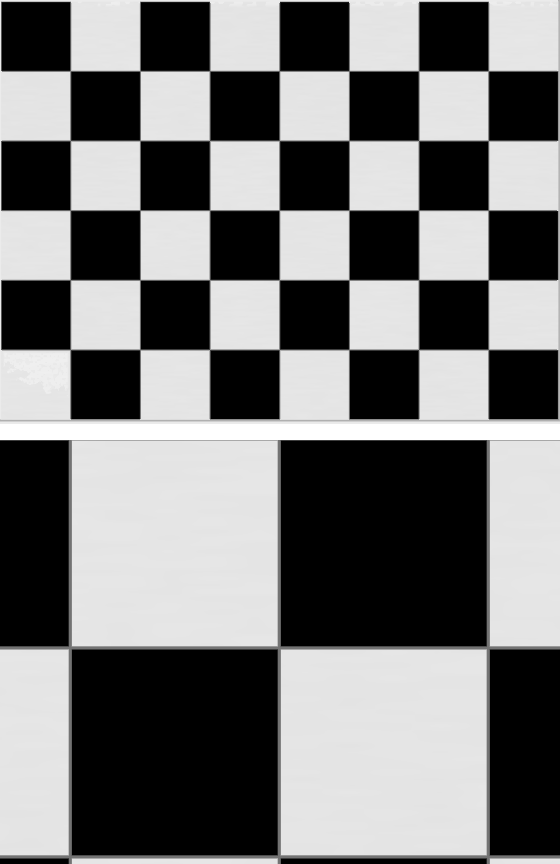
Top, the full canvas; bottom, a detail of the centre.
Write a Shadertoy shader that draws this pattern.

```glsl
// Checkerboard of 8 by 6 squares, black and pale grey, on a light backing sheet.
// Cell parity picks the tone; thin grey seams, a faint horizontal grain, a ragged
// bright patch in the lower left square and a soft rim shadow come from noise and distances.

#define GRID vec2(8.0, 6.0)
#define CELL 0.1643
#define BOARD_ORIGIN vec2(0.0026, 0.0103)
#define SEAM_WIDTH 0.0025
#define SEAM_TONE 0.45
#define PALE_TONE 0.896
#define BACKING_TONE 0.92
#define GRAIN_AMOUNT 0.022
#define PATCH_GAIN 0.035
#define SHADOW_TONE 0.68
#define SHADOW_SIZE 0.0035

float hash(vec2 p) {
    vec3 q = fract(vec3(p.xyx) * 0.1031);
    q += dot(q, q.yzx + 33.33);
    return fract((q.x + q.y) * q.z);
}

float valueNoise(vec2 p) {
    vec2 i = floor(p), f = fract(p);
    f = f * f * (3.0 - 2.0 * f);
    float low = mix(hash(i), hash(i + vec2(1.0, 0.0)), f.x);
    float high = mix(hash(i + vec2(0.0, 1.0)), hash(i + vec2(1.0, 1.0)), f.x);
    return mix(low, high, f.y);
}

float fractalNoise(vec2 p) {
    float sum = 0.0, amp = 0.5;
    for (int i = 0; i < 4; i++) {
        sum += amp * valueNoise(p);
        p = p * 2.03 + 17.0;
        amp *= 0.5;
    }
    return sum;
}

// Brushed grain, stretched along x, with a slight offset per square
float paleSurface(vec2 uv, vec2 cell) {
    float streaks = valueNoise(uv * vec2(28.0, 190.0)) - 0.5;
    float clouds = fractalNoise(uv * vec2(9.0, 14.0)) - 0.47;
    float offset = hash(cell + 5.0) - 0.5;
    return PALE_TONE + GRAIN_AMOUNT * (0.45 * streaks + 0.5 * clouds + 0.25 * offset);
}

// Worn bright area with a crumbled lower edge, in square coordinates
float wornPatch(vec2 p) {
    float lowerEdge = mix(0.74, 0.42, smoothstep(0.0, 0.75, p.x));
    float ragged = lowerEdge + 0.5 * (fractalNoise(p * 9.0) - 0.47);
    float body = smoothstep(-0.02, 0.02, p.y - ragged);
    float inset = smoothstep(0.02, 0.06, min(min(p.x, 1.0 - p.x), 1.0 - p.y));
    float crumbs = smoothstep(0.25, 0.4, valueNoise(p * 34.0));
    return body * inset * mix(0.5, 1.0, crumbs);
}

// Backing sheet with a shadow beyond the right and bottom board edges
float backing(vec2 uv, vec2 boardMax) {
    float right = uv.x - boardMax.x;
    float below = BOARD_ORIGIN.y - uv.y;
    float away = max(right, below);
    float shade = smoothstep(-0.001, 0.0005, away)
                * (1.0 - smoothstep(0.4 * SHADOW_SIZE, 2.0 * SHADOW_SIZE, away));
    return mix(BACKING_TONE, SHADOW_TONE, shade);
}

void mainImage(out vec4 fragColor, in vec2 fragCoord) {
    float px = 1.0 / iResolution.y;
    vec2 uv = fragCoord * px;
    vec2 board = (uv - BOARD_ORIGIN) / CELL;
    vec2 cell = clamp(floor(board), vec2(0.0), GRID - 1.0);
    vec2 local = board - cell;

    // Pale square tone, with wear
    float pale = paleSurface(uv, cell);
    if (cell.x + cell.y < 0.5) pale += PATCH_GAIN * wornPatch(local);
    float flecks = smoothstep(0.5, 0.65, valueNoise(uv * vec2(90.0, 160.0)));
    pale += 0.03 * flecks * smoothstep(GRID.y - 0.09, GRID.y - 0.03, board.y);

    // Alternating tone and the seam at each square's border
    float isBlack = mod(cell.x + cell.y, 2.0);
    float tone = mix(pale, 0.0, isBlack);
    vec2 toBorder = min(local, 1.0 - local) * CELL;
    float seamDistance = min(toBorder.x, toBorder.y);
    float seam = clamp((0.5 * SEAM_WIDTH - seamDistance) / px + 0.5, 0.0, 1.0);

    // Outer rim stays pale where a pale square meets the backing
    vec2 toRim = min(board, GRID - board) * CELL;
    float rimDistance = min(toRim.x, toRim.y);
    float onRim = 1.0 - step(SEAM_WIDTH, rimDistance);
    tone = mix(tone, SEAM_TONE, seam * (1.0 - onRim * (1.0 - isBlack)));

    // Board over backing
    float inside = clamp(rimDistance / px + 0.5, 0.0, 1.0);
    tone = mix(backing(uv, BOARD_ORIGIN + GRID * CELL), tone, inside);
    fragColor = vec4(vec3(tone), 1.0);
}
```
